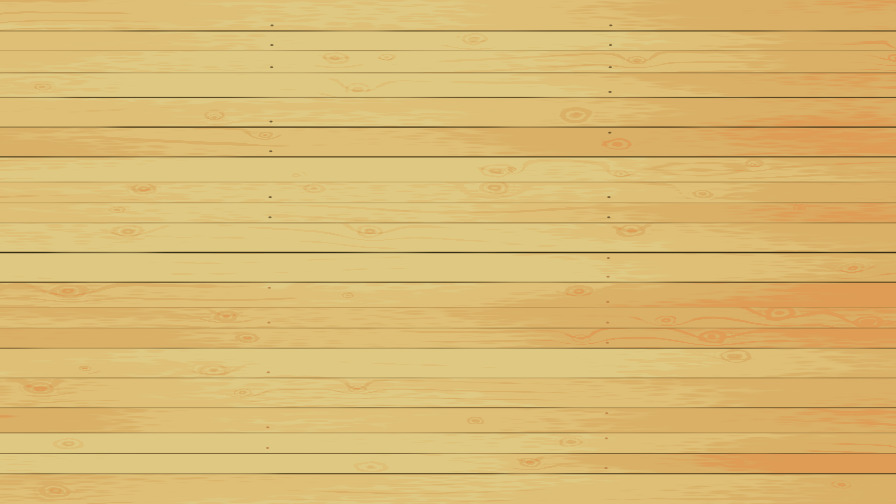
Give the GLSL for this texture, as a WebGL 2 fragment shader.

```glsl
#version 300 es
precision highp float;
// Draws a wall of twenty horizontal pine planks with grain, knots, nails and dark seams.
uniform vec2 u_resolution;
out vec4 outColor;

const int PLANKS = 20;
const float FIRST_SEAM = 0.0602;   // heights are fractions of the canvas height
const float RUN_HEIGHT = 0.2488;   // five planks make one run
const vec2 SEAM_HALF = vec2(0.0008, 0.0013);   // faint seam, dark seam
const float KNOT_CELL = 0.34;
const float KNOT_CHANCE = 0.5;
const vec2 NAIL_COLUMNS = vec2(0.298, 0.676);
const float NAIL_RADIUS = 0.0024;

const vec3 PALE = vec3(0.87, 0.785, 0.51);
const vec3 STRAW = vec3(0.87, 0.75, 0.46);
const vec3 TAN = vec3(0.85, 0.69, 0.40);
const vec3 ORANGE = vec3(0.87, 0.61, 0.33);
const vec3 SEAM_BROWN = vec3(0.72, 0.54, 0.28);
const vec3 SEAM_BLACK = vec3(0.15, 0.13, 0.05);
const vec3 RUST = vec3(0.72, 0.42, 0.21);

// Per plank, bottom to top: tone, added tone at the right end, darkness of the lower seam
const float TONE[20] = float[20](0.35, 0.24, 0.24, 0.46, 0.37, 0.26, 0.48, 0.44, 0.41, 0.21,
                                 0.20, 0.30, 0.35, 0.22, 0.43, 0.34, 0.26, 0.27, 0.27, 0.33);
const float WARMTH[20] = float[20](0.30, 0.72, 0.36, 0.25, 0.30, 0.34, 0.42, 0.30, 0.46, 0.44,
                                   0.40, 0.46, 0.36, 0.42, 0.42, 0.43, 0.40, 0.38, 0.42, 0.48);
const float SEAM_DARK[20] = float[20](0.0, 0.6, 0.4, 0.3, 0.4, 0.2, 0.4, 0.2, 0.05, 0.6,
                                      1.0, 0.25, 0.15, 0.15, 0.65, 0.75, 0.6, 0.25, 0.2, 0.6);

float hash(vec2 q) {
  return fract(sin(dot(q, vec2(127.1, 311.7))) * 4375.85);
}

// Layered sines, roughly -1 to 1
float waves(vec2 q) {
  float sum = 0.0, amp = 0.55;
  for (int i = 0; i < 4; i++) {
    q = mat2(0.8, 0.6, -0.6, 0.8) * q * 1.6 + 3.1;
    sum += amp * sin(q.x + 1.4 * sin(q.y));
    amp *= 0.6;
  }
  return sum;
}

// Cellular noise: distance to the nearest jittered point
float cells(vec2 q) {
  vec2 id = floor(q);
  float nearest = 2.0;
  for (int n = 0; n < 9; n++) {
    vec2 c = id + vec2(n % 3 - 1, n / 3 - 1);
    nearest = min(nearest, distance(q, c + vec2(hash(c), hash(c + 41.3))));
  }
  return nearest;
}

float seamHeight(int k) {
  int run = (k - 1) / 5, step5 = (k - 1) % 5;
  vec3 rise = run == 3 ? vec3(0.049, 0.093, 0.132) : vec3(0.040, 0.081, 0.131);
  float offset = step5 == 0 ? 0.0 : step5 == 4 ? 0.190 : rise[step5 - 1];
  return FIRST_SEAM + RUN_HEIGHT * float(run) + offset;
}

// Ragged ringed ellipse: x is added tone, y is how far it bends the grain
vec2 knot(vec2 p, vec2 centre, vec2 radius) {
  vec2 q = (p - centre) / radius;
  float d = length(q) + 0.16 * waves(q * 1.1 + centre * 20.0);
  float rings = 0.09 + 0.11 * sin(d * 12.0);
  return vec2(rings * smoothstep(1.25, 0.6, d) + 0.12 * smoothstep(0.5, 0.1, d), exp(-0.4 * dot(q, q)));
}

void main() {
  float px = 1.0 / u_resolution.y;
  float aspect = u_resolution.x * px;
  vec2 p = gl_FragCoord.xy * px;
  float x = p.x / aspect;

  // Seams and nails
  int plank = 0;
  float seam = 0.0, seamDark = 0.0, nail = 0.0;
  for (int k = 1; k < PLANKS; k++) {
    float y = seamHeight(k), fk = float(k), dark = SEAM_DARK[k];
    if (p.y > y) plank = k;
    float halfWidth = mix(SEAM_HALF.x, SEAM_HALF.y, dark);
    float cover = clamp((halfWidth - abs(p.y - y)) / px + 0.5, 0.0, 1.0) * min(1.0, 2.0 * halfWidth / px);
    float broken = smoothstep(-0.5, 0.5, waves(vec2(p.x * 4.0, fk * 4.7)) + 0.6 * x + dark - 0.6);
    seam = max(seam, cover * mix(0.5, 1.0, broken));
    seamDark = max(seamDark, cover * dark * mix(0.45, 1.1, broken));
    for (int j = 0; j < 2; j++) {
      float pick = hash(vec2(fk, float(j) + 5.0));
      vec2 at = vec2((NAIL_COLUMNS[j] + 0.006 * y) * aspect, y + (pick < 0.4 ? -0.011 : 0.011));
      float d = length((p - at) * vec2(0.8, 1.3));
      nail = max(nail, step(0.2, pick) * clamp((NAIL_RADIUS - d) / px + 0.5, 0.0, 1.0));
    }
  }

  // Knots: one jittered site per cell along each plank, plus two large eyes
  float id = float(plank), cell = floor(p.x / KNOT_CELL);
  float low = plank == 0 ? 0.0 : seamHeight(plank);
  float high = plank == PLANKS - 1 ? 1.0 : seamHeight(plank + 1);
  vec2 figure = vec2(0.0);
  for (int n = -1; n <= 1; n++) {
    vec2 key = vec2(cell + float(n), id + 7.0);
    vec2 at = vec2((key.x + hash(key)) * KNOT_CELL, mix(low, high, 0.25 + 0.5 * hash(key + 3.7)));
    float size = mix(0.014, 0.042, hash(key + 9.2));
    figure += step(hash(key + 5.5), KNOT_CHANCE) * knot(p, at, size * vec2(1.0, 0.42));
  }
  if (plank == 13) {
    figure += knot(p, vec2(0.553 * aspect, 0.662), vec2(0.045, 0.016));
    figure += 0.8 * knot(p, vec2(0.775 * aspect, 0.664), vec2(0.15, 0.018));
  }

  // Grain: broad stains, thin contour lines in patches, fine streaks and flecks
  vec2 seed = vec2(id * 7.3, id * 3.9);
  float stain = waves(p * vec2(1.3, 16.0) + seed);
  float phase = p.y * 260.0 + 9.0 * waves(p * vec2(0.9, 7.0) + seed.yx) + 6.0 * figure.y;
  float patches = smoothstep(0.0, 0.7, waves(p * vec2(1.8, 12.0) + seed + 11.0) + 0.6 * figure.y);
  float lines = smoothstep(0.72, 1.0, sin(phase)) * patches;
  float streaks = waves(p * vec2(3.5, 75.0) + seed);
  float flecks = smoothstep(0.6, 0.1, cells(p * vec2(16.0, 170.0) + seed));
  float tone = TONE[plank] * (1.0 + 0.3 * smoothstep(0.35, 0.0, x))
             + WARMTH[plank] * smoothstep(0.45, 1.0, x + 0.05 * stain)
             + 0.09 * stain + 0.2 * lines + 0.03 * streaks + 0.08 * (flecks - 0.35) + figure.x;

  // Stepped wood palette
  vec3 color = mix(PALE, STRAW, smoothstep(0.325, 0.375, tone));
  color = mix(color, TAN, smoothstep(0.48, 0.58, tone));
  color = mix(color, ORANGE, smoothstep(0.70, 0.86, tone));

  // Joints and fixings
  color = mix(color, SEAM_BROWN, 0.7 * seam);
  color = mix(color, SEAM_BLACK, clamp(seamDark, 0.0, 0.9));
  color = mix(color, mix(RUST, SEAM_BLACK, 0.8 * smoothstep(0.4, 0.6, p.y)), 0.65 * nail);
  outColor = vec4(color, 1.0);
}
```
